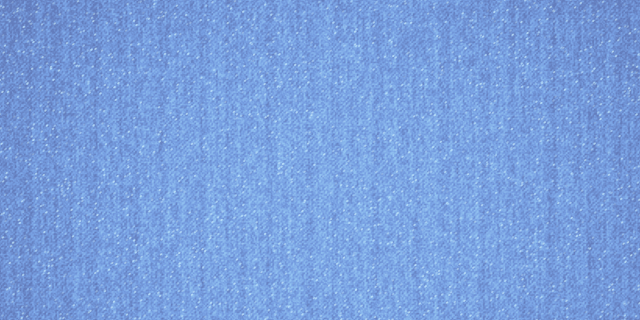
This texture is drawn by a WebGL 1 fragment shader. Its source:

```glsl
precision highp float;

uniform vec2 u_resolution;

// Cloth colours
const vec3 SHADOW = vec3(0.390, 0.490, 0.740);
const vec3 INDIGO = vec3(0.465, 0.622, 0.885);
const vec3 PALE = vec3(0.575, 0.765, 0.945);
const vec3 FLECK = vec3(0.780, 0.920, 0.985);

// Sizes, as counts per canvas height
const float GRAIN_FREQ = 205.0;
const vec2 YARN_FREQ = vec2(170.0, 42.0);
const float TWILL_FREQ = 73.0;
const float FLECK_FREQ = 108.0;
const float STREAK_FREQ = 9.0;

// Strengths
const float GRAIN_AMOUNT = 0.56;
const float YARN_AMOUNT = 0.27;
const float TWILL_AMOUNT = 0.085;
const float STREAK_AMOUNT = 0.034;
const float GLOW_AMOUNT = 0.50;
const float FLECK_AMOUNT = 0.75;

// Flecks: share of filled cells, half length and half width in cells
const float FLECK_SHARE = 0.11;
const vec2 FLECK_SIZE = vec2(0.44, 0.30);
const vec2 FLECK_DIR = vec2(0.766, 0.643);

// Light falloff
const vec2 GLOW_CENTRE = vec2(0.52, 0.36);
const vec2 GLOW_FALLOFF = vec2(2.4, 0.9);
const float GLOW_MEAN = 0.25;

const float TAU = 6.2831853;

float hash(vec2 p) {
  vec3 q = fract(p.xyx * vec3(0.1031, 0.1030, 0.0973));
  q += dot(q, q.yzx + 33.33);
  return fract((q.x + q.y) * q.z);
}

float valueNoise(vec2 p) {
  vec2 cell = floor(p);
  vec2 f = fract(p);
  f = f * f * (3.0 - 2.0 * f);
  float low = mix(hash(cell), hash(cell + vec2(1.0, 0.0)), f.x);
  float high = mix(hash(cell + vec2(0.0, 1.0)), hash(cell + 1.0), f.x);
  return mix(low, high, f.y);
}

// Layered sines form soft vertical bands that drift along the warp
float warpStreaks(vec2 p) {
  float sum = 0.0;
  float freq = TAU * STREAK_FREQ;
  for (int i = 0; i < 5; i++) {
    float k = float(i);
    sum += sin(freq * p.x + 1.3 * sin(2.1 * p.y + 1.7 * k) + 2.4 * k);
    freq *= 1.63;
  }
  return sum;
}

// Cellular scatter of short slanted weft flecks
float weftFlecks(vec2 p) {
  vec2 home = floor(p);
  float soft = min(0.6 * FLECK_FREQ / u_resolution.y / FLECK_SIZE.y, 1.0);
  float cover = 0.0;
  for (int j = -1; j <= 1; j++) {
    for (int i = -1; i <= 1; i++) {
      vec2 cell = home + vec2(float(i), float(j));
      vec2 seed = vec2(hash(cell + 17.0), hash(cell + 71.0));
      vec2 d = p - cell - seed;
      vec2 along = vec2(dot(d, FLECK_DIR), dot(d, vec2(-FLECK_DIR.y, FLECK_DIR.x)));
      float edge = length(along / FLECK_SIZE);
      float shape = 1.0 - smoothstep(1.0 - soft, 1.0 + soft, edge);
      float present = step(hash(cell + 131.0), FLECK_SHARE);
      float strength = mix(0.15, 1.0, hash(cell + 211.0));
      cover = max(cover, shape * present * strength);
    }
  }
  return cover;
}

void main() {
  vec2 uv = gl_FragCoord.xy / u_resolution;
  vec2 p = gl_FragCoord.xy / u_resolution.y;

  // Weave tone
  float tone = 0.5;
  tone += GRAIN_AMOUNT * (valueNoise(p * GRAIN_FREQ) - 0.5);
  tone += YARN_AMOUNT * (valueNoise(p * YARN_FREQ + 300.0) - 0.5);
  tone += TWILL_AMOUNT * sin(TAU * TWILL_FREQ * (p.x - p.y));
  tone += STREAK_AMOUNT * warpStreaks(p);

  // Broad light
  vec2 fromGlow = uv - GLOW_CENTRE;
  tone += GLOW_AMOUNT * (GLOW_MEAN - dot(fromGlow * fromGlow, GLOW_FALLOFF));
  tone = clamp(tone, 0.0, 1.0);

  // Dye ramp and flecks
  vec3 colour = mix(SHADOW, INDIGO, min(2.0 * tone, 1.0));
  colour = mix(colour, PALE, max(2.0 * tone - 1.0, 0.0));
  colour = mix(colour, FLECK, FLECK_AMOUNT * weftFlecks(p * FLECK_FREQ));
  gl_FragColor = vec4(colour, 1.0);
}
```
